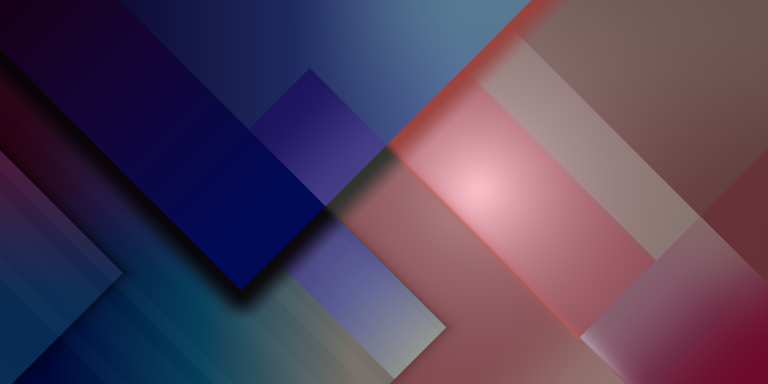
This background is drawn by a WebGL 2 fragment shader. Its source:

```glsl
#version 300 es
precision highp float;
// Overlapping translucent panels set at 45 degrees, navy on the left and rose
// on the right. Panels are bands in diagonal coordinates, layered back to
// front with gradients, soft shadows, lit edges and one round glow.

uniform vec2 u_resolution;
out vec4 fragColor;

// Soft step rising at an edge
float above(float v, float edge, float soft) {
    return smoothstep(edge - soft, edge + soft, v);
}

// Coverage of the interval from lo to hi
float band(float v, float lo, float hi, float soft) {
    return above(v, lo, soft) * (1.0 - above(v, hi, soft));
}

// Coverage of a diagonal rectangle
float panel(vec2 q, vec2 lo, vec2 hi, float soft) {
    return band(q.x, lo.x, hi.x, soft) * band(q.y, lo.y, hi.y, soft);
}

// Gradient through three colours with the middle one at t = 0.5
vec3 ramp(vec3 first, vec3 middle, vec3 last, float t) {
    t = clamp(t, 0.0, 1.0);
    return t < 0.5 ? mix(first, middle, t * 2.0) : mix(middle, last, t * 2.0 - 1.0);
}

// Distance outside the quadrant left of corner.y and right of corner.x
float quadrantDistance(vec2 q, vec2 corner) {
    return length(max(vec2(corner.x - q.x, q.y - corner.y), 0.0));
}

float hash(float n) {
    n = fract(n * 0.1031);
    n *= n + 33.33;
    return fract(n * (n + n));
}

// Rose field with a glow and the darker wing at upper right
vec3 roseField(vec2 p, vec2 q, float soft) {
    float glow = exp(-3.6 * (sqrt(dot(p - vec2(1.245, 0.505), p - vec2(1.245, 0.505)) + 0.0006) - 0.024));
    vec3 color = vec3(0.48, 0.23, 0.27) + vec3(0.50, 0.51, 0.51) * glow;

    // Dimmer rose strip below the main diagonal
    vec3 dimRose = vec3(0.48, 0.25, 0.27) + vec3(0.24, 0.29, 0.30) * glow;
    dimRose = mix(dimRose, vec3(0.58, 0.48, 0.45), 0.8 * smoothstep(1.2, 1.55, q.y));
    color = mix(color, dimRose, 1.0 - above(q.x, 1.63, soft));

    // Pale grey stripe and brown wing
    vec3 stripe = vec3(0.48, 0.44, 0.41) + vec3(0.34, 0.28, 0.34) * glow;
    color = mix(color, stripe, 0.85 * band(q.x, 2.03, 2.26, soft));
    vec3 wing = mix(vec3(0.34, 0.19, 0.20), vec3(0.40, 0.31, 0.30), smoothstep(0.4, 0.95, p.y));
    wing += vec3(0.42, 0.40, 0.42) * glow;
    wing = mix(wing, vec3(0.41, 0.18, 0.21), 0.7 * above(q.y, 1.388, soft));
    color = mix(color, wing, above(q.x, 2.26, soft));

    // Purple to crimson square at lower right
    float t = smoothstep(1.388, 1.95, q.y);
    vec3 square = ramp(vec3(0.52, 0.37, 0.43), vec3(0.44, 0.18, 0.28), vec3(0.43, 0.04, 0.17), t);
    square = mix(square, vec3(0.50, 0.42, 0.38), 0.5 * smoothstep(2.0, 2.26, q.x) * (1.0 - t));
    square += vec3(0.16, 0.20, 0.20) * exp(-abs(q.x - 1.64) / 0.03) * (1.0 - t);
    color = mix(color, square, panel(q, vec2(1.63, 1.388), vec2(2.26, 3.0), soft));

    // Red rim along the main diagonal
    float rim = exp(-abs(q.x - 1.63) / 0.012) * (1.0 - above(q.y, 1.388, soft));
    return mix(color, vec3(0.78, 0.36, 0.32), 0.55 * rim);
}

// Blue, teal and grey floor below the large panel, with its small squares
vec3 lowerField(vec2 p, vec2 q, float soft) {
    vec3 color = ramp(vec3(0.0, 0.04, 0.24), vec3(0.03, 0.25, 0.36), vec3(0.46, 0.44, 0.41), (p.x - 0.12) / 0.8);
    vec3 plum = mix(vec3(0.17, 0.02, 0.09), vec3(0.15, 0.12, 0.31), smoothstep(0.0, 0.4, p.x));
    color = mix(color, plum, smoothstep(0.22, 0.55, p.y));

    // Lilac panel fading to pale grey
    vec3 lilac = ramp(vec3(0.25, 0.22, 0.49), vec3(0.36, 0.37, 0.58), vec3(0.56, 0.57, 0.56), (q.y - 0.35) / 0.66);
    color = mix(color, lilac, above(q.x, 1.04, soft));

    // Left square and its shadow
    float outside = length(max(vec2(q.x - 0.609, q.y - 0.031), 0.0));
    color *= 1.0 - 0.5 * exp(-outside / 0.025);
    vec3 leftSquare = mix(vec3(0.04, 0.18, 0.34), vec3(0.29, 0.09, 0.23), smoothstep(0.15, 0.65, p.y));
    color = mix(color, leftSquare, panel(q, vec2(-2.0), vec2(0.609, 0.031), soft));
    return color + 0.025 * (hash(floor(q.x * 18.0) + 40.0) - 0.5);
}

// Large panel: deep navy bar, hazy blue upper part and indigo square
vec3 bluePanel(vec2 p, vec2 q, float soft) {
    vec3 bar = ramp(vec3(0.09, 0.0, 0.09), vec3(0.07, 0.02, 0.23), vec3(0.0, 0.04, 0.34), (q.y + 1.0) / 1.25);
    vec3 haze = ramp(vec3(0.06, 0.05, 0.22), vec3(0.12, 0.17, 0.38), vec3(0.34, 0.42, 0.62), (p.x - 0.35) / 0.85);
    haze = mix(haze, vec3(0.34, 0.50, 0.55), 0.7 * smoothstep(0.65, 1.0, p.y) * smoothstep(0.75, 1.25, p.x));
    vec3 indigo = mix(vec3(0.11, 0.07, 0.36), vec3(0.28, 0.24, 0.54), smoothstep(0.0, 0.4, q.y));
    haze = mix(haze, indigo, 0.9 * panel(q, vec2(1.31, -0.016), vec2(1.63, 1.0), soft));
    return mix(bar, haze, above(q.x, 1.31, soft));
}

void main() {
    vec2 p = gl_FragCoord.xy / u_resolution.y;
    vec2 q = vec2(p.x + p.y, p.x - p.y);
    float soft = 1.2 / u_resolution.y;

    // Rose backdrop, shaded beside the lower field, then that field
    vec3 color = roseField(p, q, soft);
    float gap = length(max(q - vec2(1.31, 1.015), 0.0));
    color *= 1.0 - 0.25 * exp(-gap / 0.02);
    color = mix(color, lowerField(p, q, soft), panel(q, vec2(-2.0), vec2(1.31, 1.015), soft));

    // Shadow of the large panel, tinted by what it falls on
    vec2 corner = vec2(0.872, 0.385);
    float shadow = smoothstep(0.12, 0.015, quadrantDistance(q, corner));
    vec3 tint = mix(vec3(0.03, 0.01, 0.02), vec3(0.16, 0.19, 0.17), above(q.x, 1.31, 0.02));
    tint = mix(tint, vec3(0.60, 0.25, 0.23), above(q.x, 1.63, 0.02));
    color = mix(color, tint, 0.92 * shadow);

    // Large panel on top
    color = mix(color, bluePanel(p, q, soft), panel(q, vec2(corner.x, -3.0), vec2(4.0, corner.y), soft));
    fragColor = vec4(clamp(color, 0.0, 1.0), 1.0);
}
```
